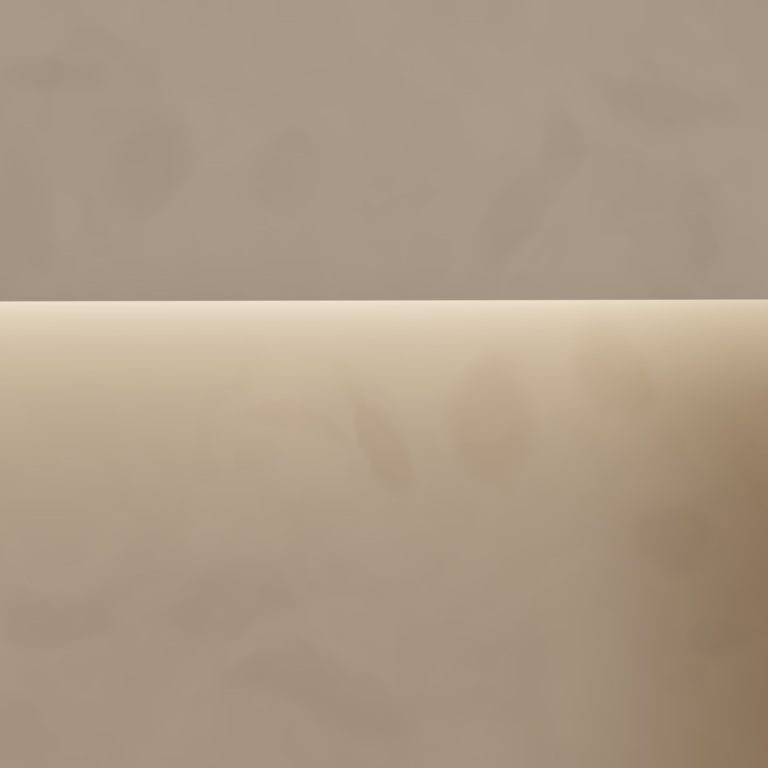
This texture is drawn by a WebGL 1 fragment shader. Its source:

```glsl
precision highp float;
// A plaster wall split by a ledge: a matte grey-beige panel above, and below it
// a warm hidden light that fades downward and toward the right side.
// Layered exponentials shape the glow; warped cells and soft stains mottle it.
uniform vec2 u_resolution;

vec2 hash2(vec2 p) {
  vec3 q = fract(p.xyx * vec3(0.1031, 0.103, 0.0973));
  q += dot(q, q.yzx + 33.33);
  return fract((q.xx + q.yz) * q.zy);
}

// Bends straight outlines into trowelled ones
vec2 warp(vec2 p) {
  vec2 w = vec2(0.0);
  float freq = 14.0;
  for (int i = 0; i < 5; i++) {
    w += sin(p.yx * freq + w.yx * freq * 0.5 + vec2(1.3, 4.1) * float(i)) / freq;
    p = mat2(0.8, 0.6, -0.6, 0.8) * p;
    freq *= 1.9;
  }
  return w;
}

// Softly blended tones of cellular noise, centred on zero
float cellTone(vec2 p) {
  vec2 cell = floor(p);
  float total = 0.0, weight = 0.0;
  for (int y = -1; y <= 1; y++) {
    for (int x = -1; x <= 1; x++) {
      vec2 id = cell + vec2(float(x), float(y));
      vec2 r = id + hash2(id) - p;
      float w = exp(-9.0 * dot(r, r));
      total += w * hash2(id + 37.0).x;
      weight += w;
    }
  }
  return total / weight - 0.5;
}

float stain(vec2 p, vec2 centre, vec2 radius) {
  return 1.0 - smoothstep(0.55, 1.2, length((p - centre) / radius));
}

void main() {
  vec2 uv = gl_FragCoord.xy / u_resolution;
  float pixel = 1.0 / u_resolution.y;
  float ledge = mix(0.6075, 0.6100, uv.x);
  float depth = max(ledge - uv.y, 0.0);
  float height = max(uv.y - ledge, 0.0);
  vec2 bent = uv + warp(uv) * 0.3;

  // Upper panel, slightly shaded near the ledge
  vec3 upper = mix(vec3(0.652, 0.592, 0.528), vec3(0.662, 0.602, 0.538),
                   exp(-pow((uv.x - 0.45) / 0.35, 2.0)));
  upper -= 0.022 * exp(-height / 0.035);

  // Lower panel with a narrow bright glow over a broad warm one
  float rightSide = smoothstep(0.45, 1.05, uv.x);
  vec3 lower = mix(vec3(0.645, 0.575, 0.500), vec3(0.625, 0.550, 0.462), rightSide);
  float reach = mix(0.215, 0.165, rightSide);
  lower += vec3(0.170, 0.165, 0.130) * exp(-pow(depth / reach, 1.5));
  lower += vec3(0.110, 0.135, 0.165) * exp(-depth / 0.045);
  float falloff = smoothstep(0.72, 1.04, uv.x) * (0.45 + 0.55 * smoothstep(0.0, 0.18, depth));
  lower -= vec3(0.085, 0.100, 0.110) * falloff;

  // Stains on the upper panel
  float dark = stain(bent, vec2(0.185, 0.80), vec2(0.06, 0.065));
  dark += stain(bent, vec2(0.665, 0.715), vec2(0.045, 0.05));
  dark += stain(bent, vec2(0.70, 0.80), vec2(0.025, 0.06));
  dark += stain(bent, vec2(0.86, 0.86), vec2(0.08, 0.035));
  dark += stain(bent, vec2(0.90, 0.71), vec2(0.05, 0.06));
  dark += stain(bent, vec2(0.00, 0.70), vec2(0.055, 0.10));
  dark += stain(bent, vec2(0.07, 0.915), vec2(0.06, 0.03));
  dark += 0.7 * stain(bent, vec2(0.35, 0.76), vec2(0.045, 0.06));
  upper -= 0.014 * dark;

  // Warm stains in the glow, cooler ones toward the bottom
  float warm = stain(bent, vec2(0.645, 0.45), vec2(0.05, 0.10));
  warm += 0.8 * stain(bent, vec2(0.49, 0.44), vec2(0.035, 0.06));
  warm += 0.8 * stain(bent, vec2(0.815, 0.505), vec2(0.06, 0.06));
  warm += 0.5 * stain(bent, vec2(0.37, 0.43), vec2(0.06, 0.025));
  lower -= vec3(0.016, 0.024, 0.027) * warm;
  float cool = stain(bent, vec2(0.865, 0.285), vec2(0.05, 0.05));
  cool += stain(bent, vec2(0.43, 0.10), vec2(0.13, 0.045));
  cool += stain(bent, vec2(0.08, 0.205), vec2(0.09, 0.045));
  cool += stain(bent, vec2(0.30, 0.20), vec2(0.08, 0.045));
  cool += stain(bent, vec2(0.955, 0.18), vec2(0.05, 0.04));
  lower -= vec3(0.017, 0.016, 0.014) * cool;

  // Fine plaster mottling, quieter in the brightest light
  float mottle = cellTone(bent * 9.0) * 0.014 + cellTone(bent * 31.0 + 11.0) * 0.007;
  upper += mottle;
  lower += mottle * smoothstep(0.0, 0.12, depth);

  // Join the panels with a crisp lit lip
  float above = smoothstep(-pixel, pixel, uv.y - ledge);
  lower += 0.025 * exp(-depth / 0.003);
  gl_FragColor = vec4(clamp(mix(lower, upper, above), 0.0, 1.0), 1.0);
}
```
